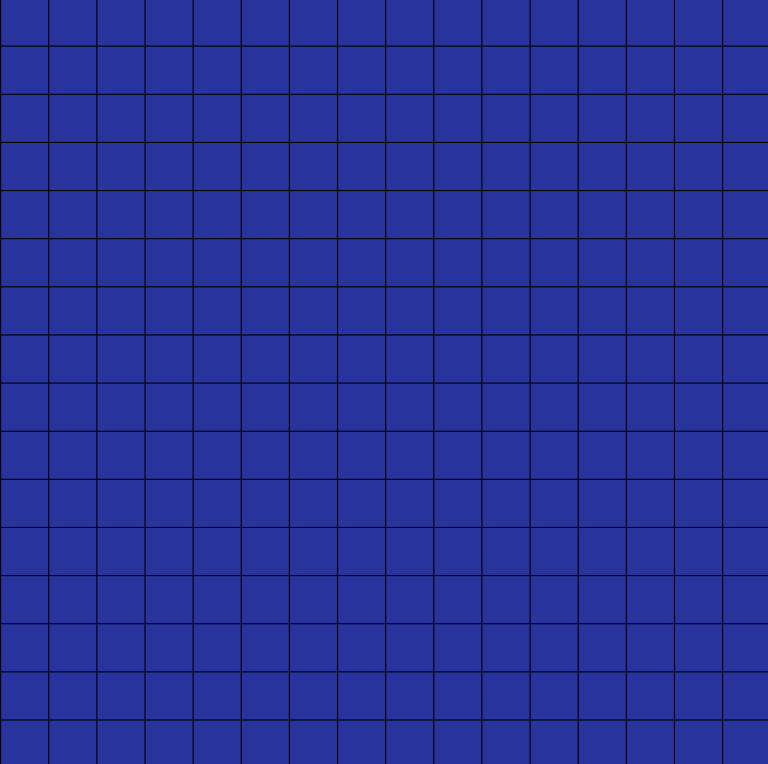
This pattern is drawn by a Shadertoy shader. Its source:

```glsl
// A plain blue field ruled by a square grid of hairline black lines.
// Each axis is folded with fract to the nearest line, then the exact share
// of the pixel covered by that line gives a smooth edge at any size.

// Share of a pixel covered by the nearest line, per axis
vec2 lineCoverage(vec2 p, float pitch, float width, float pixel) {
    vec2 dist = abs(fract(p / pitch + 0.5) - 0.5) * pitch;
    vec2 overlap = (0.5 * (width + pixel) - dist) / pixel;
    return clamp(overlap, 0.0, min(1.0, width / pixel));
}

void mainImage(out vec4 fragColor, in vec2 fragCoord) {
    // Canvas height is one unit
    float pixel = 1.0 / iResolution.y;
    vec2 uv = fragCoord * pixel;

    // Sixteen columns from the left edge, fifteen horizontal rules
    vec2 gridOrigin = vec2(0.0008, 0.0576);
    vec2 ink = lineCoverage(uv - gridOrigin, 0.063, 0.00147, pixel);

    // Black lines over the blue field
    vec3 fieldBlue = vec3(0.16, 0.20, 0.615);
    fragColor = vec4(fieldBlue * (1.0 - ink.x) * (1.0 - ink.y), 1.0);
}
```
